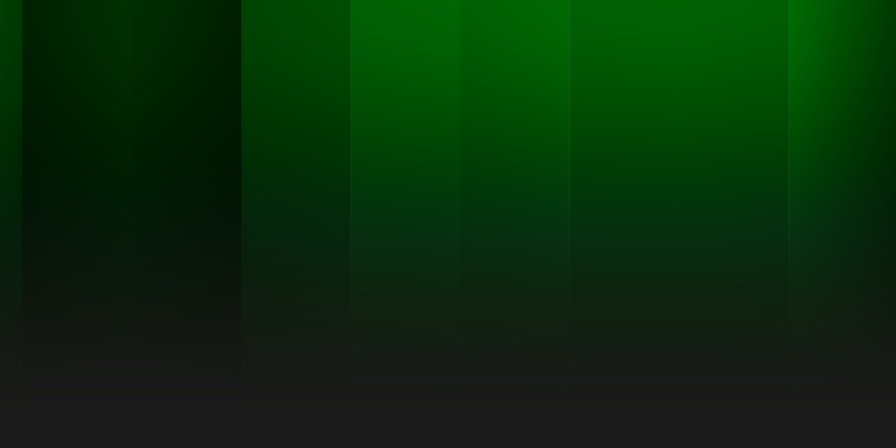
Give the GLSL for this background, as a Shadertoy shader.

```glsl
// Vertical green glass panels fading down into a charcoal floor.

// Green strength at the left and right side of each panel, first one off-canvas left
const vec2 PANEL_GREEN[10] = vec2[10](
    vec2(0.36, 0.22), vec2(0.13, 0.19), vec2(0.18, 0.125), vec2(0.265, 0.305),
    vec2(0.375, 0.40), vec2(0.37, 0.41), vec2(0.375, 0.385), vec2(0.385, 0.365),
    vec2(0.425, 0.22), vec2(0.22, 0.22));

float panelGreen(int index, float across) {
    vec2 sides = PANEL_GREEN[clamp(index, 0, 9)];
    return mix(sides.x, sides.y, across);
}

void mainImage(out vec4 fragColor, in vec2 fragCoord) {
    vec2 uv = fragCoord / iResolution.xy;

    // Position counted in panels, and signed distance to the nearest seam
    float panelWidth = 0.1222;
    float position = (uv.x - 0.025) / panelWidth;
    float seam = floor(position + 0.5);
    float offset = position - seam;
    float pixel = 1.0 / (iResolution.x * panelWidth);

    // Blend the panels on both sides of the seam
    int leftPanel = int(seam);
    float strength = mix(panelGreen(leftPanel, offset + 1.0),
                         panelGreen(leftPanel + 1, offset),
                         smoothstep(-0.5 * pixel, 0.5 * pixel, offset));

    // Charcoal fades out upward while the green rises, with a teal band between
    vec3 floorFade = 1.0 - smoothstep(vec3(0.0), vec3(0.68, 0.75, 0.65), vec3(uv.y));
    float rise = smoothstep(0.05, 1.05, uv.y);
    float bandHeight = (uv.y - 0.5) / 0.14;
    float teal = 0.1 * exp(-bandHeight * bandHeight);
    vec3 color = vec3(0.107, 0.105, 0.105) * floorFade;
    color += strength * vec3(0.0, rise, teal + 0.03 * rise);

    // Thin highlights on every second seam from the third onward
    float lit = step(2.5, seam) * mod(seam, 2.0);
    float lineWidth = max(0.007, pixel);
    float line = lit * (1.0 - smoothstep(0.0, lineWidth, abs(offset)));
    color += vec3(0.02, 0.05, 0.04) * line * smoothstep(0.2, 0.6, uv.y);

    fragColor = vec4(color, 1.0);
}
```
